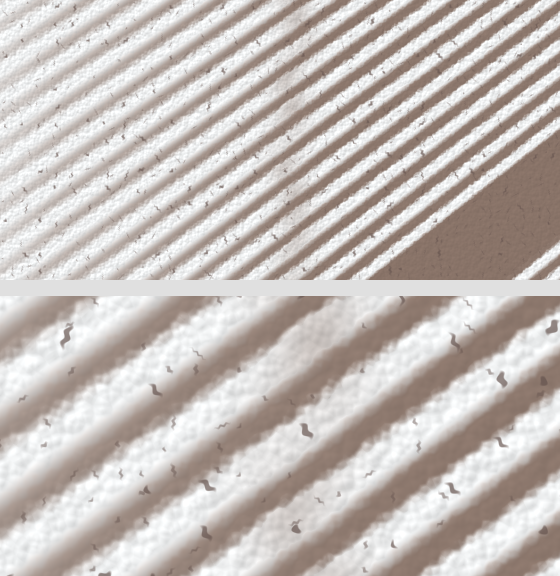
Top, the full canvas; bottom, a detail of the centre.
Give the GLSL for this texture, as a Shadertoy shader.

```glsl
const vec3 LIT = vec3(0.955, 0.962, 0.965);
const vec3 SHADOW = vec3(0.545, 0.460, 0.415);
const vec3 PIT = vec3(0.40, 0.33, 0.31);

const float SLOPE = 0.71;          // slope of the stripe through the origin
const float FAN = 0.055;           // change of slope along the bottom edge
const float STRIPES = 40.0;        // stripe frequency
const float TAPER = 0.161;         // spacing shrinks to the right
const float PHASE = 0.72;
const vec2 WEDGE = vec2(9.45, 13.75); // broad shadow, in stripe counts
const float GRAIN = 46.0;          // plaster cells per canvas height
const float RELIEF = 0.17;
const float RAGGED = 0.09;         // plaster roughness of shadow edges
const float CREASE_X = 1.04;
const float CREASE_WIDTH = 0.065;

vec2 hash2(vec2 p) {
    vec3 q = fract(p.xyx * vec3(0.1031, 0.1030, 0.0973));
    q += dot(q, q.yzx + 33.33);
    return fract((q.xx + q.yz) * q.zy);
}

// Distance to the nearest jittered cell point
float cellular(vec2 p) {
    vec2 id = floor(p), f = p - id;
    float nearest = 2.0;
    for (int j = -1; j <= 1; j++)
    for (int i = -1; i <= 1; i++) {
        vec2 o = vec2(i, j);
        vec2 d = o + hash2(id + o + 50.0) - f;
        nearest = min(nearest, dot(d, d));
    }
    return sqrt(nearest);
}

// Slope of the plaster surface toward the light
float emboss(vec2 p) {
    vec2 light = vec2(-0.16, 0.20);
    return cellular(p + light) - cellular(p - light);
}

// Sparse slanted pits, at most one per grid cell
float pits(vec2 p, float density, float blur) {
    vec2 id = floor(p);
    vec2 rnd = hash2(id + 17.0), place = hash2(id + 91.0);
    vec2 d = p - id - mix(vec2(0.3), vec2(0.7), place);
    float angle = 0.3 + 2.2 * rnd.y;
    float c = cos(angle), s = sin(angle);
    d = vec2(c * d.x + s * d.y, c * d.y - s * d.x);
    d.y += 0.03 * sin(d.x * 25.0 + rnd.y * 6.0);
    vec2 size = vec2(mix(0.08, 0.25, place.x), mix(0.035, 0.085, place.y));
    float edge = (length(d / size) - 1.0) * size.y;
    return step(rnd.x, density) * (1.0 - smoothstep(-blur, blur, edge));
}

// Count of stripes crossed, following the fanned lines to the bottom edge
float stripeCoord(vec2 p) {
    float b = SLOPE - FAN * p.x;
    float root = sqrt(b * b - 4.0 * FAN * (p.y - SLOPE * p.x));
    float foot = (root - b) / (2.0 * FAN);
    return -STRIPES * log(max(1.0 - TAPER * foot, 0.01));
}

float shadowAmount(float n, float x) {
    float focus = smoothstep(0.0, 1.5, x);
    float d = fract(n - PHASE + 0.5) - 0.5;
    float width = mix(0.15, 0.24, focus);
    float soft = d < 0.0 ? mix(0.30, 0.13, focus) : mix(0.20, 0.09, focus);
    float bar = 1.0 - smoothstep(max(width - soft, 0.0), width + soft, abs(d));
    bar *= mix(0.48, 0.97, smoothstep(0.0, 1.25, x));
    float wedge = smoothstep(WEDGE.x - 0.10, WEDGE.x + 0.10, n)
                - smoothstep(WEDGE.y - 0.10, WEDGE.y + 0.10, n);
    return max(bar, wedge);
}

void mainImage(out vec4 fragColor, in vec2 fragCoord) {
    vec2 p = fragCoord / iResolution.y;
    float pixel = 1.0 / iResolution.y;

    // Plaster relief
    float relief = 0.6 * emboss(p * GRAIN) + 0.6 * emboss(p * GRAIN * 1.9 + 7.0);

    // Uneven vertical crease in the wall
    float bend = 0.015 * sin(p.y * 9.0) + 0.01 * sin(p.y * 23.0 + 1.0);
    float off = (p.x - CREASE_X - bend) / CREASE_WIDTH;
    float crease = exp(-off * off);
    float mottling = 0.5 + 0.25 * sin(p.y * 17.0 + p.x * 21.0)
                   + 0.25 * sin(p.y * 39.0 - p.x * 33.0);

    // Slatted shadow
    float n = stripeCoord(p) + RAGGED * relief + 0.10 * crease * (mottling - 0.5);
    float shade = shadowAmount(n, p.x);
    shade = max(shade, crease * (0.12 + 0.28 * mottling));
    shade = mix(shade, 0.0, 0.35 * (1.0 - smoothstep(0.0, 0.25, p.x)));

    // Light, grain and pits
    vec3 color = mix(LIT, SHADOW, shade);
    float grain = relief * mix(1.0, 0.40, shade);
    color *= 1.0 + RELIEF * (grain - 0.10);
    float coarse = pits(p * 17.0, 0.28, 17.0 * pixel);
    float fine = pits(p * 34.0 + 5.0, 0.20 + 0.08 * p.x, 34.0 * pixel);
    color = mix(color, PIT, max(0.70 * coarse, 0.50 * fine));

    fragColor = vec4(clamp(color, 0.0, 1.0), 1.0);
}
```
